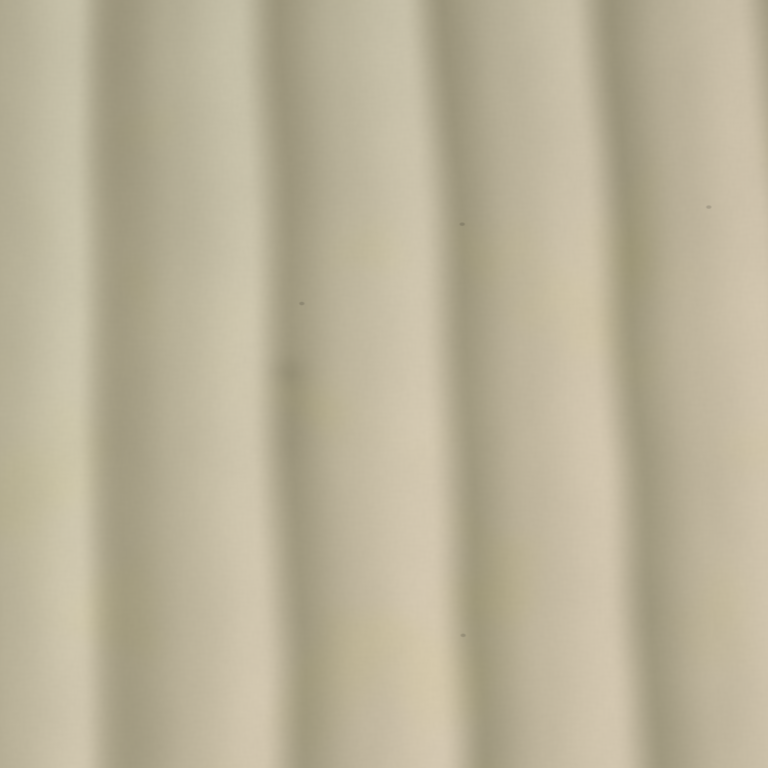
This texture is drawn by a WebGL 2 fragment shader. Its source:

```glsl
#version 300 es
precision highp float;
// Softly hanging beige cloth: slanted vertical folds that fan out downward.
// Each fold rises slowly from a shadowed valley to a ridge, then drops quickly;
// gradient noise bends the folds and adds mottling, stains and woven grain.
uniform vec2 u_resolution;
out vec4 fragColor;

const vec3 SHADOW = vec3(0.615, 0.588, 0.488);
const vec3 LIGHT_COOL = vec3(0.800, 0.778, 0.682);
const vec3 LIGHT_WARM = vec3(0.822, 0.775, 0.685);

float hash(vec2 p) {
    vec3 q = fract(vec3(p.xyx) * 0.1031);
    q += dot(q, q.yzx + 33.33);
    return fract((q.x + q.y) * q.z);
}

vec2 gradient(vec2 cell) {
    float angle = 6.2832 * hash(cell);
    return vec2(cos(angle), sin(angle));
}

// Gradient noise, roughly -0.7 to 0.7
float noise(vec2 p) {
    vec2 i = floor(p), f = fract(p);
    vec2 w = f * f * f * (f * (f * 6.0 - 15.0) + 10.0);
    vec2 e = vec2(0.0, 1.0);
    float low = mix(dot(gradient(i), f),
                    dot(gradient(i + e.yx), f - e.yx), w.x);
    float high = mix(dot(gradient(i + e.xy), f - e.xy),
                     dot(gradient(i + e.yy), f - e.yy), w.x);
    return mix(low, high, w.y);
}

float fbm(vec2 p, int octaves) {
    float sum = 0.0, amplitude = 0.5;
    for (int i = 0; i < octaves; i++) {
        sum += amplitude * noise(p);
        p = p * 2.03 + 17.1;
        amplitude *= 0.5;
    }
    return sum;
}

// Fold coordinate: whole numbers lie in the valleys
float foldPhase(vec2 uv, float wobble) {
    float start = mix(0.168, 0.150, uv.y);
    float spacing = mix(0.233, 0.217, uv.y);
    float bend = wobble * noise(vec2(uv.x * 3.0, uv.y * 3.5));
    return (uv.x + bend - start) / spacing;
}

// Brightness across one fold: slow rise, ridge, quick fall
float foldHeight(float t, float ridge) {
    float rise = 0.62 * smoothstep(-0.06, 0.34, t)
               + 0.38 * smoothstep(0.25, ridge, t);
    float foot = 0.62 * smoothstep(-0.06, 0.34, 0.0);
    return mix(foot, rise, 1.0 - smoothstep(ridge, 1.0, t));
}

// Rare small dark flecks, at most one in each grid cell
float flecks(vec2 uv, float cells, float radius, float chance) {
    vec2 cell = floor(uv * cells);
    vec2 offset = vec2(hash(cell + 3.7), hash(cell + 9.2)) * 0.6 + 0.2;
    float d = length((fract(uv * cells) - offset) * vec2(1.0, 1.5)) / cells;
    return step(hash(cell + 21.0), chance) * (1.0 - smoothstep(0.3 * radius, radius, d));
}

// Soft elliptical stain
float stain(vec2 uv, vec2 center, vec2 size) {
    vec2 d = (uv - center) / size;
    return exp(-dot(d, d));
}

void main() {
    vec2 uv = gl_FragCoord.xy / u_resolution;

    // Folds, each with a slightly different height
    float phase = foldPhase(uv, 0.012);
    float fold = floor(phase);
    float height = foldHeight(fract(phase), 0.74);
    height *= mix(0.94, 1.03, hash(vec2(fold, 5.0)));

    // The left side is flatter and dimmer between its ridges
    float left = 1.0 - smoothstep(0.05, 0.50, uv.x);
    float between = height * (1.0 - height) * 4.0;
    height += left * (0.09 * (1.0 - height) - 0.17 * between);

    // Light falls off toward the top; the lower right is warmer
    float warmth = smoothstep(0.25, 1.25, uv.x + 0.75 * (1.0 - uv.y));
    vec3 light = mix(LIGHT_COOL, LIGHT_WARM, warmth);
    vec3 color = mix(SHADOW, light, height);
    color *= mix(1.01, 0.975, smoothstep(0.45, 1.0, uv.y));

    // Cloudy wear and a faint yellowing
    float cloud = fbm(uv * vec2(9.0, 6.0), 4);
    color *= 1.0 + 0.035 * cloud;
    color.b -= 0.025 * smoothstep(0.02, 0.35, fbm(uv * 4.0 + 31.0, 3));
    color *= 1.0 - 0.05 * stain(uv, vec2(0.375, 0.515), vec2(0.025, 0.018));
    color *= 1.0 - 0.03 * stain(uv, vec2(0.380, 0.450), vec2(0.022, 0.070));

    // Woven grain: short threads both ways
    float weave = noise(uv * vec2(70.0, 240.0)) + noise(uv * vec2(240.0, 90.0));
    color *= 1.0 + 0.008 * weave;
    color *= 1.0 - 0.14 * flecks(uv, 9.0, 0.005, 0.04);

    fragColor = vec4(clamp(color, 0.0, 1.0), 1.0);
}
```
